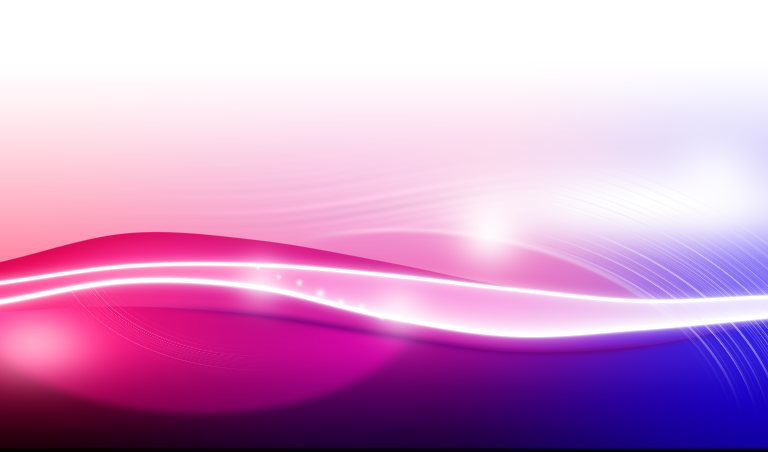
This background is drawn by a WebGL 2 fragment shader. Its source:

```glsl
#version 300 es
precision highp float;
// Silky ribbons sweeping across a pale pink sky above a dark magenta-to-blue ground.
// Smooth spline curves bound the ribbons; elliptical shells of gradient-noise
// fibres, soft glows and small sparkles are layered over them.

#define ASPECT 1.7
#define SKY_TOP 0.87
#define SKY_FALLOFF 1.4
#define LINE_WIDTH 0.0045
#define FIBRE_DENSITY 85.0
#define FIBRE_STRENGTH 0.55
#define SPARKLE_COUNT 7

uniform vec2 u_resolution;
out vec4 fragColor;

const vec3 WHITE = vec3(1.0);

float hash(float n) { return fract(sin(n * 127.1) * 43758.5) * 2.0 - 1.0; }

// One-dimensional gradient noise, roughly -1 to 1
float noise(float x) {
  float i = floor(x), f = x - i;
  float u = f * f * f * (f * (f * 6.0 - 15.0) + 10.0);
  return 2.0 * mix(hash(i) * f, hash(i + 1.0) * (f - 1.0), u);
}

// Catmull-Rom spline through seven evenly spaced heights
float spline(float x, float k[7]) {
  float s = clamp(x, 0.0, 0.9999) * 6.0;
  int i = int(s);
  float t = fract(s), b = k[i], c = k[i + 1];
  float a = i > 0 ? k[i - 1] : 2.0 * b - c;
  float d = i < 5 ? k[i + 2] : 2.0 * c - b;
  return b + 0.5 * t * (c - a + t * (2.0 * a - 5.0 * b + 4.0 * c - d
         + t * (3.0 * (b - c) + d - a)));
}

vec3 ramp(vec3 left, vec3 middle, vec3 right, float x) {
  return mix(mix(left, middle, smoothstep(0.0, 0.52, x)), right, smoothstep(0.52, 1.0, x));
}

float glow(vec2 p, vec2 centre, vec2 radius) {
  vec2 d = (p - centre) / radius;
  return exp(-dot(d, d));
}

// Coverage of the region below a height
float below(float y, float edge) {
  float aa = 0.8 / u_resolution.y;
  return 1.0 - smoothstep(-aa, aa, y - edge);
}

float strand(float d, float width) { return exp(-d * d / (width * width)); }

float fibres(float r, float offset) {
  float n = noise(r * FIBRE_DENSITY + offset) + 0.6 * noise(r * FIBRE_DENSITY * 2.3 + offset);
  return smoothstep(-0.1, 0.9, n);
}

vec3 skyColour(vec2 p) {
  float depth = pow(clamp((SKY_TOP - p.y) / 0.45, 0.0, 1.0), SKY_FALLOFF);
  vec3 tint = mix(vec3(1.0, 0.52, 0.64), vec3(0.94, 0.48, 0.76), smoothstep(0.0, 0.5, p.x));
  tint = mix(tint, vec3(0.48, 0.40, 0.96), smoothstep(0.62, 1.0, p.x));
  vec3 col = mix(WHITE, tint, depth);
  // Faint drifting streaks
  float lift = p.y - 0.09 * smoothstep(0.3, 0.75, p.x);
  float streak = noise(lift * 65.0) * glow(p, vec2(0.5, 0.55), vec2(0.22, 0.07));
  col += 0.07 * streak;
  return mix(col, WHITE, glow(p, vec2(0.84, 0.55), vec2(0.29, 0.105)));
}

vec3 groundColour(vec2 p) {
  vec3 high = ramp(vec3(0.98, 0.07, 0.43), vec3(0.66, 0.03, 0.56), vec3(0.20, 0.12, 0.88), p.x);
  vec3 middle = ramp(vec3(0.38, 0.0, 0.15), vec3(0.29, 0.0, 0.35), vec3(0.10, 0.0, 0.76), p.x);
  vec3 low = ramp(vec3(0.12, 0.0, 0.04), vec3(0.12, 0.0, 0.22), vec3(0.07, 0.0, 0.62), p.x);
  vec3 col = mix(low, middle, smoothstep(0.0, 0.13, p.y));
  col = mix(col, high, smoothstep(0.09, 0.26, p.y));
  // Translucent bowl with a soft rim
  float r = length((p - vec2(0.26, 0.314)) / vec2(0.30, 0.243));
  col += vec3(0.20, 0.0, 0.11) * (1.0 - smoothstep(0.88, 1.0, r)) * smoothstep(0.2, 0.9, r);
  return mix(col, vec3(1.0, 0.78, 0.84), 0.8 * glow(p, vec2(0.045, 0.24), vec2(0.075, 0.075)));
}

void main() {
  vec2 p = gl_FragCoord.xy / u_resolution;
  float crest = spline(p.x, float[7](0.42, 0.484, 0.469, 0.421, 0.365, 0.334, 0.34));
  float upper = spline(p.x, float[7](0.374, 0.411, 0.414, 0.392, 0.36, 0.334, 0.343));
  float lower = spline(p.x, float[7](0.332, 0.378, 0.365, 0.301, 0.26, 0.274, 0.30));
  float fold = spline(p.x, float[7](0.31, 0.322, 0.304, 0.26, 0.222, 0.234, 0.288));
  vec3 col = skyColour(p);

  // Broad shell behind the ribbons
  float shell = length((p - vec2(0.52, 0.005)) / vec2(0.443, 0.487));
  float inside = 1.0 - smoothstep(0.97, 1.01, shell);
  col = mix(col, vec3(0.93, 0.42, 0.74), 0.35 * inside * smoothstep(0.33, 0.5, p.x));

  // Crimson ribbon, fading to lilac
  vec3 crimson = ramp(vec3(0.88, 0.02, 0.32), vec3(0.84, 0.12, 0.56), vec3(0.50, 0.42, 0.95), p.x);
  crimson += vec3(0.10, 0.10, 0.16) * smoothstep(0.0, 0.06, crest - p.y);
  col = mix(col, crimson, below(p.y, crest) * mix(0.98, 0.45, smoothstep(0.4, 0.85, p.x)));

  // Bright satin ribbon
  float across = clamp((upper - p.y) / max(upper - lower, 0.001), 0.0, 1.0);
  vec3 satin = ramp(vec3(1.0, 0.16, 0.52), vec3(0.98, 0.58, 0.86), vec3(0.90, 0.86, 1.0), p.x);
  satin = mix(satin, WHITE, across * across * smoothstep(0.25, 0.6, p.x) * 0.85);
  col = mix(col, satin, below(p.y, upper));

  // Under-ribbon and ground, divided by a shadowed fold
  vec3 under = ramp(vec3(1.0, 0.20, 0.52), vec3(0.80, 0.10, 0.64), vec3(0.30, 0.16, 0.92), p.x);
  col = mix(col, under, below(p.y, lower));
  col = mix(col, groundColour(p), below(p.y, fold));
  float shade = strand(p.y - fold, 0.009) * smoothstep(0.15, 0.4, p.x) * (1.0 - smoothstep(0.75, 1.0, p.x));
  col = mix(col, vec3(0.42, 0.0, 0.46), 0.6 * shade);

  // Fine fibres fanning out on the right and curling down on the left
  float fan = smoothstep(0.96, 1.03, shell) * (1.0 - smoothstep(1.25, 1.6, shell));
  fan *= smoothstep(0.6, 0.85, p.x) * smoothstep(0.08, 0.28, p.y);
  col = mix(col, vec3(0.92, 0.88, 1.0), FIBRE_STRENGTH * fan * fibres(shell, 3.0));
  float rim = strand(shell - 1.0, 0.012) * smoothstep(0.36, 0.5, p.x) * smoothstep(0.2, 0.4, p.y);
  col = mix(col, WHITE, 0.3 * rim);
  float curl = length((p - vec2(0.34, 0.47)) / vec2(0.247, 0.265));
  float curlMask = strand(curl - 1.02, 0.09) * (1.0 - smoothstep(0.15, 0.38, p.x)) * below(p.y, lower);
  col = mix(col, vec3(1.0, 0.55, 0.78), 0.5 * curlMask * fibres(curl, 17.0));

  // Luminous ribbon edges
  float halo = 0.35 * strand(p.y - upper, 0.016) + 0.4 * strand(p.y - lower, 0.018);
  float edges = strand(p.y - upper, LINE_WIDTH) + strand(p.y - lower, LINE_WIDTH * 1.3);
  col = mix(col, WHITE, clamp(halo + 0.9 * edges, 0.0, 1.0));

  // Large soft lights, then sparkles strung along the ribbon
  vec2 round_ = vec2(1.0 / ASPECT, 1.0);
  col = mix(col, WHITE, 0.9 * glow(p, vec2(0.638, 0.485), round_ * 0.075));
  col = mix(col, WHITE, 0.7 * glow(p, vec2(0.93, 0.60), round_ * 0.09));
  col = mix(col, WHITE, 0.6 * glow(p, vec2(0.34, 0.375), round_ * 0.055));
  col = mix(col, WHITE, 0.6 * glow(p, vec2(0.52, 0.31), round_ * 0.06));
  for (int i = 0; i < SPARKLE_COUNT; i++) {
    float n = float(i);
    vec2 spot = vec2(0.336 + 0.027 * n, 0.41 - 0.018 * n + 0.008 * hash(n + 2.0));
    col = mix(col, WHITE, 0.85 * glow(p, spot, round_ * (0.007 + 0.003 * hash(n + 9.0))));
  }

  // Dark lower border
  col *= smoothstep(0.002, 0.012, p.y);
  fragColor = vec4(clamp(col, 0.0, 1.0), 1.0);
}
```
